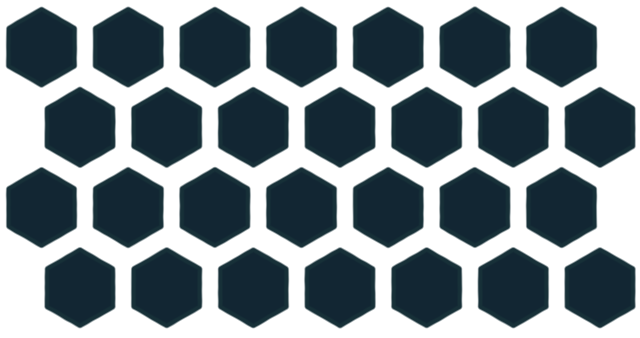
A Shadertoy shader for this pattern:

```glsl
const int ROWS = 4;
const float LAST_COLUMN = 6.0;
const vec2 PITCH = vec2(0.2564, 0.2373);
const vec2 FIRST_CENTER = vec2(0.1230, 0.1395);
const float ODD_ROW_SHIFT = 0.1138;
const float APOTHEM = 0.1042;
const float CORNER_RADIUS = 0.010;
const float RIM_WIDTH = 0.0125;

const vec3 PAPER = vec3(1.0);
const vec3 FILL = vec3(0.07, 0.15, 0.20);
const vec3 RIM = vec3(0.09, 0.19, 0.22);

vec2 hashGradient(vec2 cell) {
    float angle = 6.2832 * fract(sin(dot(cell, vec2(127.1, 311.7))) * 43758.5);
    return vec2(cos(angle), sin(angle));
}

float gradientNoise(vec2 p) {
    vec2 i = floor(p);
    vec2 f = p - i;
    vec2 u = f * f * f * (f * (f * 6.0 - 15.0) + 10.0);
    vec2 e = vec2(1.0, 0.0);
    float low = mix(dot(hashGradient(i), f),
                    dot(hashGradient(i + e), f - e), u.x);
    float high = mix(dot(hashGradient(i + e.yx), f - e.yx),
                     dot(hashGradient(i + e.xx), f - e.xx), u.x);
    return mix(low, high, u.y);
}

// Signed distance to a pointy-top hexagon with rounded corners
float roundedHexagon(vec2 p, float apothem, float radius) {
    const vec2 mirror = vec2(-0.8660, 0.5);
    float core = apothem - radius;
    float halfSide = core * 0.5774;
    p = abs(p.yx);
    p -= 2.0 * min(dot(mirror, p), 0.0) * mirror;
    p -= vec2(clamp(p.x, -halfSide, halfSide), core);
    return length(p) * sign(p.y) - radius;
}

// Nearest hexagon over the staggered rows, counted from the top
float hexagonField(vec2 p) {
    float nearest = 1e3;
    for (int row = 0; row < ROWS; row++) {
        float shift = ODD_ROW_SHIFT * float(row % 2);
        vec2 local = p - FIRST_CENTER - vec2(shift, PITCH.y * float(row));
        local.x -= PITCH.x * clamp(round(local.x / PITCH.x), 0.0, LAST_COLUMN);
        nearest = min(nearest, roundedHexagon(local, APOTHEM, CORNER_RADIUS));
    }
    return nearest;
}

void mainImage(out vec4 fragColor, in vec2 fragCoord) {
    // Canvas height is one unit, y runs downward
    vec2 p = vec2(fragCoord.x, iResolution.y - fragCoord.y) / iResolution.y;
    float softness = max(0.0036, 0.75 / iResolution.y);

    // Slightly uneven contours
    float d = hexagonField(p) + 0.0012 * gradientNoise(p * 32.0);

    // Dark face, faint rim, soft outer edge
    float rim = smoothstep(-softness, softness, d + RIM_WIDTH);
    float outside = smoothstep(-softness, softness, d);
    vec3 color = mix(mix(FILL, RIM, rim), PAPER, outside);
    fragColor = vec4(color, 1.0);
}
```
